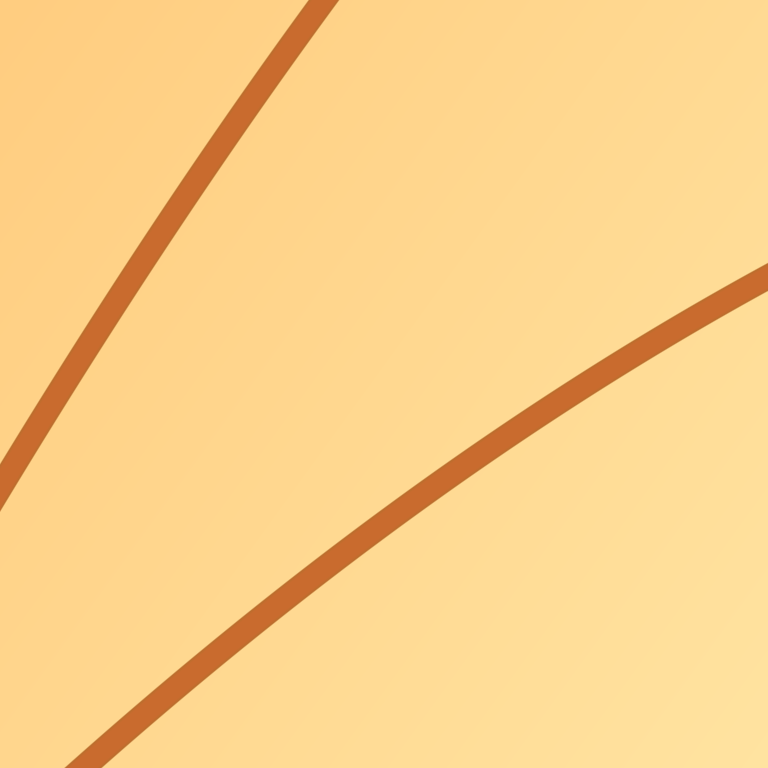
This background is drawn by a WebGL 2 fragment shader. Its source:

```glsl
#version 300 es
precision highp float;

#define LINE_WIDTH 0.032
#define RIM_WIDTH 0.005
#define EDGE_PIXELS 0.9
#define GLOW_AXIS vec2(0.58, -0.42)
#define UPPER_ARC vec3(0.3646, 1.65, -0.341)
#define LOWER_ARC vec3(-0.0982, 0.9296, -0.192)

uniform vec2 u_resolution;
out vec4 fragColor;

const vec3 AMBER = vec3(1.0, 0.802, 0.500);
const vec3 CREAM = vec3(1.0, 0.890, 0.628);
const vec3 RUST  = vec3(0.79, 0.42, 0.18);
const vec3 OCHRE = vec3(0.73, 0.43, 0.175);

// Approximate distance to the curve y = k.x + k.y * x + k.z * x^2
float arcDistance(vec2 p, vec3 k) {
    float height = k.x + p.x * (k.y + p.x * k.z);
    float slope = k.y + 2.0 * k.z * p.x;
    return abs(p.y - height) / sqrt(1.0 + slope * slope);
}

void main() {
    vec2 uv = gl_FragCoord.xy / u_resolution;
    float soft = EDGE_PIXELS / min(u_resolution.x, u_resolution.y);

    // Diagonal glow from the upper left to the lower right
    float glow = dot(uv - vec2(0.0, 1.0), GLOW_AXIS);
    vec3 color = mix(AMBER, CREAM, clamp(glow, 0.0, 1.0));

    // Two bowed lines, each with a slightly darker rim
    float d = min(arcDistance(uv, UPPER_ARC), arcDistance(uv, LOWER_ARC));
    float edge = d - 0.5 * LINE_WIDTH;
    vec3 lineColor = mix(RUST, OCHRE, smoothstep(-RIM_WIDTH, 0.0, edge));
    color = mix(color, lineColor, 1.0 - smoothstep(-soft, soft, edge));

    fragColor = vec4(color, 1.0);
}
```
